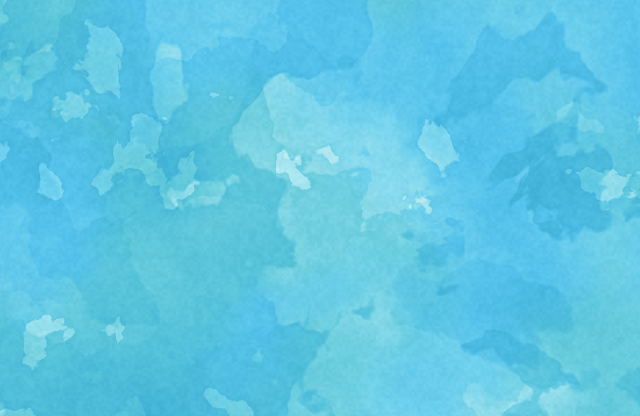
Write a Shadertoy shader that draws this texture.

```glsl
#define WASH_SCALE 2.6
#define WARP 0.9
#define EDGE 0.010
#define RIM 0.30
#define LIGHT_LEVEL 0.575
#define PALE_LEVEL 0.63
#define SPARK_LEVEL 0.71
#define DARK_LEVEL 0.59
#define GRAIN_SCALE 150.0
#define GRAIN 0.055

const vec3 DEEP = vec3(0.26, 0.70, 0.845);
const vec3 TEAL = vec3(0.33, 0.76, 0.85);
const vec3 SKY = vec3(0.33, 0.76, 0.92);
const vec3 MINT = vec3(0.43, 0.81, 0.87);
const vec3 LIGHT_SKY = vec3(0.44, 0.82, 0.93);
const vec3 PALE = vec3(0.61, 0.88, 0.93);
const vec3 PAPER = vec3(0.86, 0.96, 0.97);

float hash(vec2 cell) {
    vec3 h = fract(vec3(cell.xyx) * 0.1031);
    h += dot(h, h.yzx + 33.33);
    return fract((h.x + h.y) * h.z);
}

float noise(vec2 p) {
    vec2 i = floor(p), f = fract(p);
    f = f * f * (3.0 - 2.0 * f);
    return mix(mix(hash(i), hash(i + vec2(1, 0)), f.x),
               mix(hash(i + vec2(0, 1)), hash(i + vec2(1, 1)), f.x), f.y);
}

float fbm(vec2 p) {
    float sum = 0.0, amp = 0.5, total = 0.0;
    for (int i = 0; i < 6; i++) {
        sum += amp * noise(p);
        total += amp;
        p = mat2(1.6, 1.2, -1.2, 1.6) * p + 11.7;
        amp *= 0.5;
    }
    return sum / total;
}

// Warped field whose level sets form the ragged outlines of a wash
float bloom(vec2 p, float scale, float seed) {
    vec2 q = p * scale + seed;
    vec2 warp = vec2(fbm(q * 0.7 + 3.1), fbm(q * 0.7 + 27.4)) - 0.5;
    return fbm(q + WARP * warp);
}

// Brightest just inside its outline, with a dark pigment rim outside
float stain(float field, float level) {
    float d = field - level;
    float inside = smoothstep(-EDGE, EDGE, d);
    float rim = (1.0 - inside) * exp(-abs(d + EDGE) * 55.0);
    return inside * mix(0.6, 1.0, exp(-max(d, 0.0) * 9.0)) - RIM * rim;
}

// Tone runs from deep pigment at 0 to bare paper above 1
vec3 pigment(float tone, float hue) {
    float t = max(tone, 0.0) * 3.0;
    vec3 c = mix(DEEP, mix(TEAL, SKY, hue), clamp(t, 0.0, 1.0));
    c = mix(c, mix(MINT, LIGHT_SKY, hue), clamp(t - 1.0, 0.0, 1.0));
    c = mix(c, PALE, clamp(t - 2.0, 0.0, 1.0));
    return mix(c, PAPER, clamp((t - 3.0) / 1.8, 0.0, 1.0));
}

void mainImage(out vec4 fragColor, in vec2 fragCoord) {
    vec2 p = fragCoord / iResolution.y;
    float aspect = iResolution.x / iResolution.y;

    // Slanted pale focus near the middle
    vec2 q = p - vec2(0.54 * aspect, 0.59);
    q = vec2(q.x + 0.4 * q.y, q.y - 0.2 * q.x);
    float focus = exp(-dot(q, q) * 14.0);

    // Soft underpainting
    float tone = 0.28 + 0.75 * (fbm(p * 3.2 + 41.0) - 0.5) + 0.08 * focus;
    float wet = smoothstep(0.32, 0.55, fbm(p * 3.5 + 63.0));

    // Layered washes, from broad to small
    tone += 0.34 * mix(0.6, 1.0, wet)
          * stain(bloom(p, WASH_SCALE, 5.3) + 0.13 * focus, LIGHT_LEVEL);
    tone += 0.20 * wet * stain(bloom(p, WASH_SCALE * 1.7, 18.9) + 0.09 * focus, PALE_LEVEL);
    tone += 0.42 * stain(bloom(p, WASH_SCALE * 2.3, 32.6) + 0.12 * focus, SPARK_LEVEL);
    tone -= 0.15 * (1.0 - focus) * stain(bloom(p, WASH_SCALE, 77.2), DARK_LEVEL);

    // Teal drifts to sky blue toward the right
    float drift = fbm(p * 1.9 + 90.0) + 0.10 * (p.x / aspect - 0.5);
    float hue = smoothstep(0.40, 0.59, drift);

    // Pigment settled in the paper tooth
    float tooth = noise(p * GRAIN_SCALE) + 0.7 * noise(p * GRAIN_SCALE * 0.45 + 9.0) - 0.85;
    vec3 color = pigment(tone + GRAIN * tooth, hue) + 0.022 * tooth;

    fragColor = vec4(clamp(color, 0.0, 1.0), 1.0);
}
```
